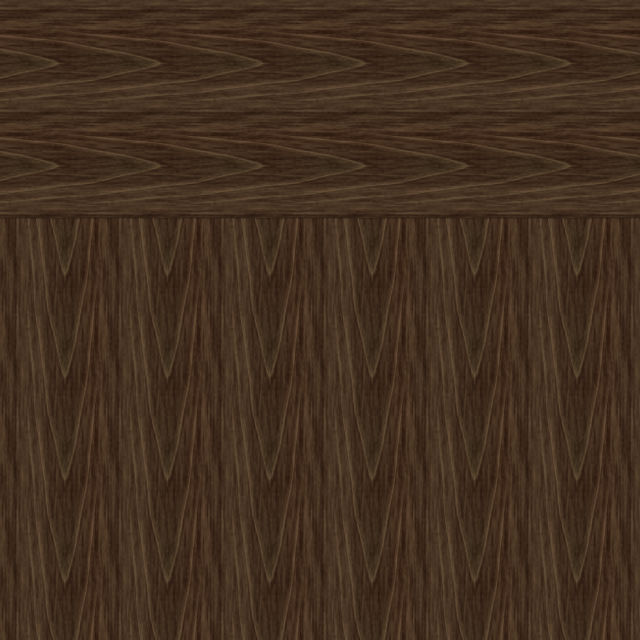
Reproduce this texture procedurally as a WebGL 1 fragment shader.

```glsl
precision highp float;
uniform vec2 u_resolution;

#define TILE 0.16
#define SEAM_Y 0.659
#define SEAM_HALF 0.0012
#define TIP_LOWER vec2(0.1016, 0.570)
#define TIP_UPPER vec2(0.0911, 0.901)
#define DARK_WOOD vec3(0.208, 0.138, 0.090)
#define LIGHT_WOOD vec3(0.332, 0.252, 0.176)
#define RED_TINT vec3(0.010, -0.004, -0.005)
#define OLIVE_TINT vec3(-0.008, 0.005, -0.002)
#define LINE_WIDTH 0.020
#define CONTRAST 1.25

float hash(vec2 p) {
  return fract(sin(dot(p, vec2(12.99, 78.23)) + 1.7) * 4375.85);
}

// Value noise that wraps after "period" cells
float noise(vec2 p, vec2 period) {
  vec2 i = floor(p);
  vec2 f = fract(p);
  f = f * f * (3.0 - 2.0 * f);
  vec2 lo = mod(i, period);
  vec2 hi = mod(i + 1.0, period);
  return mix(mix(hash(lo), hash(vec2(hi.x, lo.y)), f.x),
             mix(hash(vec2(lo.x, hi.y)), hash(hi), f.x), f.y);
}

float tileNoise(vec2 t, vec2 cells) {
  return noise(t * cells, cells);
}

float band(float x, float center, float width) {
  float d = (x - center) / width;
  return exp(-d * d);
}

// One veneer repeat: t.x runs across the grain, t.y along it
vec3 veneer(vec2 t) {
  float wander = tileNoise(t, vec2(5.0, 3.0)) - 0.5;
  float across = fract(t.x + 0.5) - 0.5;
  float bent = across + 0.022 * wander * smoothstep(0.0, 0.12, abs(across));
  float rightSide = band(across, 0.25, 0.12);
  float leftSide = band(across, -0.30, 0.11);
  float straight = smoothstep(0.26, 0.42, abs(across + 0.02));

  // Stacked cathedral arches, steeper toward the sides
  float r = sqrt(bent * bent + 0.0007) - 0.0265;
  float slope = 4.4 + 84.0 * r * r;
  float ring = fract(t.y - 4.4 * r - 28.0 * r * r * r);
  float inner = ring / slope;
  float outer = (1.0 - ring) / slope;
  float arch = exp(-inner / LINE_WIDTH) * smoothstep(-0.002, 0.003, inner)
             + exp(-outer / 0.005) * 0.6;
  arch *= (0.75 + 0.5 * tileNoise(t, vec2(7.0, 4.0))) * (1.0 - 0.9 * straight);
  float shade = exp(-outer / 0.035) * (1.0 - straight);
  float rings = noise(vec2(ring * 12.0, 3.0), vec2(12.0, 8.0)) - 0.5;

  // Long streaks, short pores and fine fibre
  vec2 s = vec2(t.x + 0.03 * wander, t.y);
  float streak = tileNoise(s, vec2(26.0, 2.0));
  float fibre = tileNoise(s, vec2(48.0, 2.0)) - 0.5;
  float hair = tileNoise(s, vec2(70.0, 3.0)) - 0.5;
  float pores = tileNoise(t, vec2(64.0, 9.0)) - 0.5;
  float speck = tileNoise(t, vec2(80.0, 36.0)) - 0.5;

  float tone = 0.28 + 0.90 * arch - 0.20 * shade;
  tone += 0.38 * rings * (1.0 - straight);
  tone += fibre * mix(0.32, 0.62, straight) + hair * mix(0.28, 0.66, straight);
  tone += 0.38 * pores + 0.30 * speck;
  tone += 0.42 * rightSide * smoothstep(0.65, 0.95, streak);
  tone += 0.38 * band(bent, -0.25, 0.018) + 0.14 * leftSide;
  tone += 0.04 * straight - 0.09 * rightSide;
  tone = (tone - 0.33) * CONTRAST + 0.36;

  vec3 wood = mix(DARK_WOOD, LIGHT_WOOD, clamp(tone, -0.4, 1.4));
  float red = 0.8 * rightSide + 0.5 * straight * streak;
  float olive = band(across, 0.0, 0.10) * (1.0 - smoothstep(0.25, 0.7, ring));
  return wood + RED_TINT * red + OLIVE_TINT * olive;
}

// Upright veneer below the seam, turned a quarter above it
vec3 panel(vec2 uv) {
  vec2 lower = (uv - TIP_LOWER) / TILE;
  vec2 upper = vec2(uv.y - TIP_UPPER.y, TIP_UPPER.x - uv.x) / TILE;
  vec3 wood = veneer(uv.y > SEAM_Y ? upper : lower);
  float seam = 1.0 - smoothstep(0.0, 2.0 * SEAM_HALF, abs(uv.y - SEAM_Y));
  return wood * (1.0 - 0.18 * seam);
}

void main() {
  // Four samples per pixel keep thin grain smooth
  vec3 sum = vec3(0.0);
  for (int j = 0; j < 2; j++) {
    for (int i = 0; i < 2; i++) {
      vec2 offset = (vec2(float(i), float(j)) - 0.5) * 0.5;
      sum += panel((gl_FragCoord.xy + offset) / u_resolution);
    }
  }
  gl_FragColor = vec4(sum * 0.25, 1.0);
}
```
